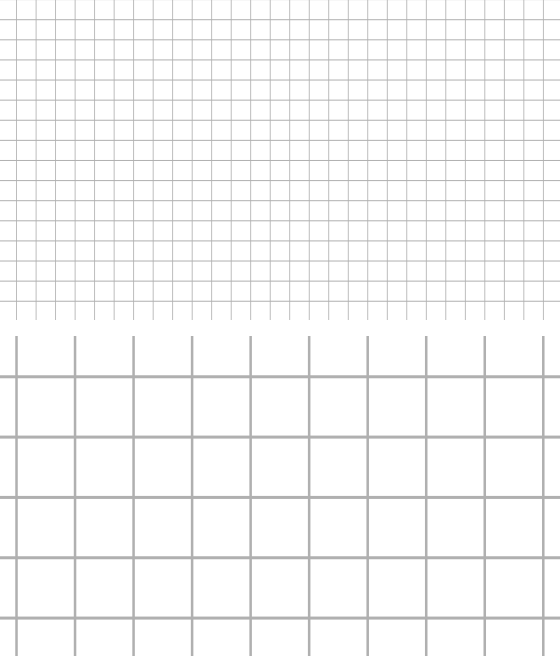
Top: the whole. Bottom: its middle third, enlarged.
Give the GLSL for this pattern, as a Shadertoy shader.

```glsl
#define CELL_SIZE vec2(0.03484, 0.03591)
#define FIRST_LINE vec2(0.0296, 0.0335)
#define LINE_WIDTH vec2(0.0015, 0.0018)
#define PAPER_COLOR vec3(1.0)
#define LINE_COLOR vec3(0.69)

// Signed offset to the nearest vertical (x) and horizontal (y) rule
vec2 ruleOffset(vec2 p) {
    return (fract((p - FIRST_LINE) / CELL_SIZE + 0.5) - 0.5) * CELL_SIZE;
}

// Exact share of a pixel's span covered by each rule
vec2 ruleCoverage(vec2 offset, float pixel) {
    vec2 halfLine = 0.5 * LINE_WIDTH;
    vec2 high = min(offset + 0.5 * pixel, halfLine);
    vec2 low = max(offset - 0.5 * pixel, -halfLine);
    return clamp((high - low) / pixel, 0.0, 1.0);
}

void mainImage(out vec4 fragColor, in vec2 fragCoord) {
    // Canvas width is one unit
    float pixel = 1.0 / iResolution.x;
    vec2 coverage = ruleCoverage(ruleOffset(fragCoord * pixel), pixel);

    // Union of both rule directions, so crossings stay the same grey
    float ink = 1.0 - (1.0 - coverage.x) * (1.0 - coverage.y);
    fragColor = vec4(mix(PAPER_COLOR, LINE_COLOR, ink), 1.0);
}
```
